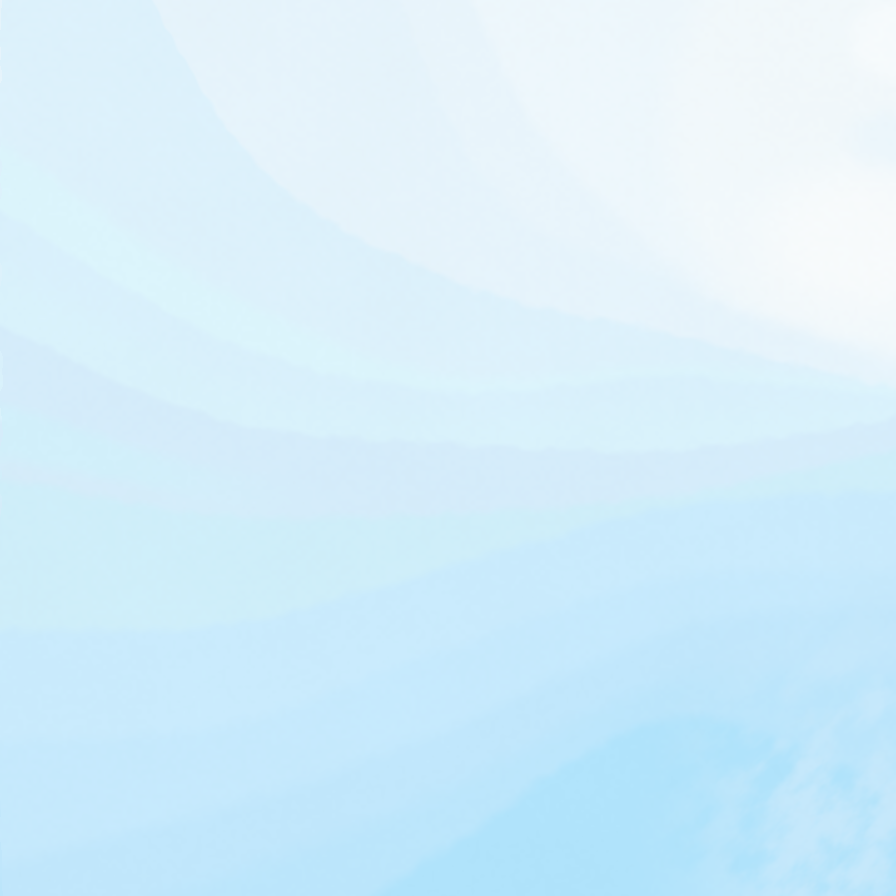
Give the GLSL for this background, as a WebGL 2 fragment shader.

```glsl
#version 300 es
precision highp float;
// Pale sky-blue background of sweeping translucent bands under a white glow.
// Each band fills the area below a smooth five-knot curve, painted top down;
// soft ellipses add the glow and value noise roughens edges and grain.

uniform vec2 u_resolution;
out vec4 outColor;

float hash(vec2 p) {
    return fract(sin(dot(p, vec2(127.1, 311.7))) * 43758.5453);
}

float noise(vec2 p) {
    vec2 cell = floor(p), f = fract(p);
    f = f * f * (3.0 - 2.0 * f);
    return mix(mix(hash(cell), hash(cell + vec2(1, 0)), f.x),
               mix(hash(cell + vec2(0, 1)), hash(cell + vec2(1, 1)), f.x), f.y);
}

float fbm(vec2 p) {
    float sum = 0.0, amp = 0.5;
    for (int i = 0; i < 4; i++) {
        sum += amp * noise(p);
        p = p * 2.03 + 7.1;
        amp *= 0.5;
    }
    return sum;
}

// Cubic segment from b to c, with neighbours a and d
float spline(float a, float b, float c, float d, float t) {
    return b + 0.5 * t * (c - a + t * (2.0 * a - 5.0 * b + 4.0 * c - d
             + t * (3.0 * (b - c) + d - a)));
}

// Height of a curve through knots at x = 0, 1/4, 1/2, 3/4 and 1
float curve(float x, vec4 k, float last) {
    float s = x * 4.0, t = fract(s);
    if (s < 1.0) return spline(2.0 * k.x - k.y, k.x, k.y, k.z, t);
    if (s < 2.0) return spline(k.x, k.y, k.z, k.w, t);
    if (s < 3.0) return spline(k.y, k.z, k.w, last, t);
    return spline(k.z, k.w, last, 2.0 * last - k.w, s - 3.0);
}

// Coverage of the area below a curve, softened by the given width
float below(vec2 p, vec4 knots, float last, float soft) {
    float h = curve(p.x, knots, last);
    return 1.0 - smoothstep(-soft, soft, p.y - h);
}

float ellipse(vec2 p, vec2 center, vec2 radius, float soft) {
    return 1.0 - smoothstep(1.0 - soft, 1.0 + soft, length((p - center) / radius));
}

void main() {
    vec2 uv = gl_FragCoord.xy / u_resolution;
    vec2 p = uv + 0.007 * (vec2(noise(uv * 70.0), noise(uv * 70.0 + 31.0)) - 0.5);

    // White glow in the upper right corner
    vec3 color = vec3(0.93, 0.967, 0.986);
    color = mix(color, vec3(0.945, 0.972, 0.983), ellipse(p, vec2(0.97, 0.86), vec2(0.225, 0.26), 0.12));
    color = mix(color, vec3(0.967, 0.98, 0.985), ellipse(p, vec2(0.955, 0.73), vec2(0.1, 0.075), 0.5));
    color = mix(color, vec3(0.965, 0.983, 0.99), ellipse(p, vec2(1.0, 0.955), vec2(0.05, 0.045), 0.35));
    color = mix(color, vec3(0.925, 0.965, 0.985), ellipse(p, vec2(1.0, 0.845), vec2(0.05, 0.03), 0.5));

    // Pale upper sweeps
    color = mix(color, vec3(0.911, 0.958, 0.984), below(p, vec4(3.4, 2.3, 1.08, 0.705), 0.6, 0.018));
    color = mix(color, vec3(0.9, 0.954, 0.984), below(p, vec4(2.7, 1.7, 0.87, 0.685), 0.585, 0.012));
    color = mix(color, vec3(0.865, 0.945, 0.985), below(p, vec4(1.37, 0.863, 0.69, 0.628), 0.565, 0.005));

    // Cyan ribbon and the middle bands
    color = mix(color, vec3(0.86, 0.958, 0.986), below(p, vec4(0.842, 0.675, 0.58, 0.59), 0.566, 0.014));
    color = mix(color, vec3(0.85, 0.941, 0.986), below(p, vec4(0.765, 0.62, 0.564, 0.58), 0.557, 0.006));
    color = mix(color, vec3(0.85, 0.948, 0.985), below(p, vec4(0.7, 0.575, 0.535, 0.545), 0.546, 0.025));
    color = mix(color, vec3(0.834, 0.925, 0.981), below(p, vec4(0.635, 0.531, 0.505, 0.498), 0.534, 0.005));
    float leftFade = 1.0 - smoothstep(0.1, 0.4, p.x);
    color = mix(color, vec3(0.82, 0.938, 0.981), leftFade * below(p, vec4(0.55, 0.475, 0.46, 0.46), 0.5, 0.012));
    color = mix(color, vec3(0.833, 0.924, 0.977), leftFade * below(p, vec4(0.49, 0.445, 0.44, 0.45), 0.49, 0.012));
    color = mix(color, vec3(0.81, 0.933, 0.977), below(p, vec4(0.465, 0.424, 0.427, 0.447), 0.498, 0.007));

    // Deeper blue lower bands
    color = mix(color, vec3(0.79, 0.92, 0.99), below(p, vec4(0.297, 0.303, 0.368, 0.434), 0.453, 0.008));
    color = mix(color, vec3(0.775, 0.914, 0.99), below(p, vec4(0.173, 0.19, 0.277, 0.355), 0.362, 0.012));
    color = mix(color, vec3(0.755, 0.904, 0.986), below(p, vec4(0.036, 0.1, 0.186, 0.297), 0.33, 0.014));
    color = mix(color, vec3(0.735, 0.9, 0.985), below(p, vec4(-0.06, 0.02, 0.12, 0.24), 0.25, 0.02));
    color = mix(color, vec3(0.69, 0.89, 0.984), below(p, vec4(-0.36, -0.12, 0.055, 0.198), 0.12, 0.012));

    // Streaky mottling in the lower right corner
    vec2 streak = vec2(uv.x + uv.y, (uv.y - uv.x) * 1.8) * 16.0;
    float mottle = fbm(streak);
    float corner = ellipse(uv, vec2(1.0, 0.08), vec2(0.2, 0.24), 0.55);
    color = mix(color, vec3(0.775, 0.91, 0.984), corner * smoothstep(0.2, 0.65, mottle));

    // Gentle cloudiness and fine grain
    color += 0.008 * (fbm(uv * 9.0) - 0.47) + 0.005 * (noise(uv * 180.0) - 0.5);
    outColor = vec4(clamp(color, 0.0, 1.0), 1.0);
}
```
